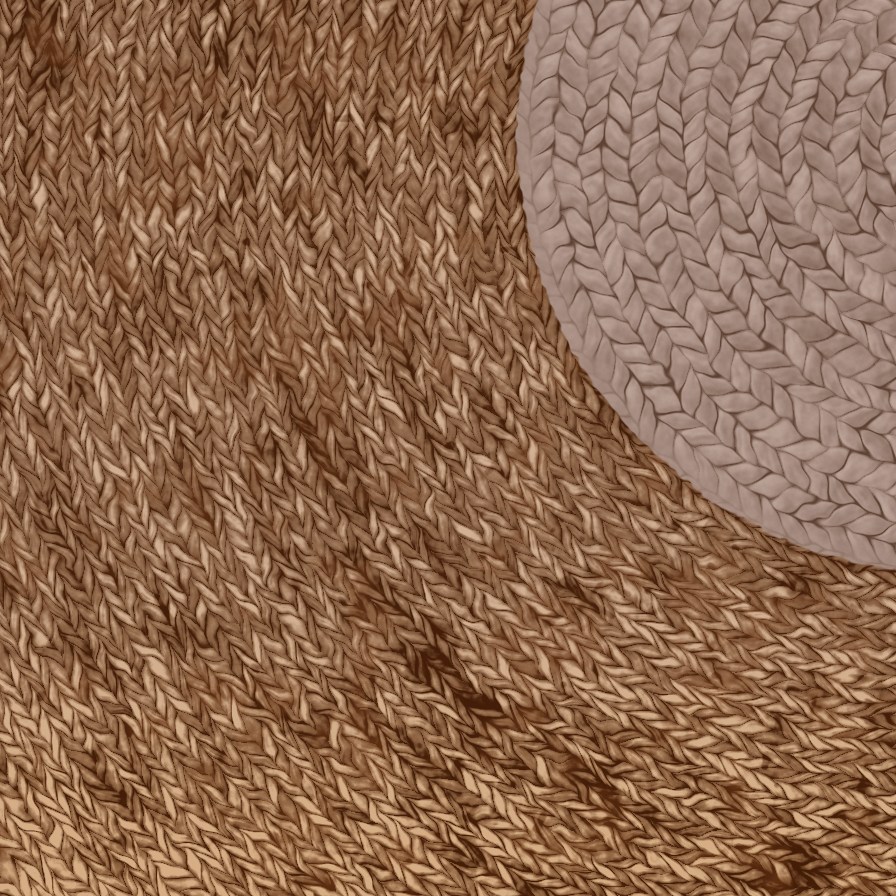
This texture is drawn by a three.js fragment shader. Its source:

```glsl
varying vec2 vUv;

const float TAU = 6.2831853;
const vec2 CENTER = vec2(1.068, 0.850);
const float DISC_RADIUS = 0.491;
const float WORN_RADIUS = 0.825;
const vec2 JUTE_STITCH = vec2(0.031, 0.0225);   // braid width, strand length
const vec2 CREAM_STITCH = vec2(0.056, 0.029);
const float JUTE_SLANT = 1.2;
const float CREAM_SLANT = 0.75;
const float WOBBLE = 0.012;
const float FRAY = 0.004;

const vec3 JUTE_DARK = vec3(0.26, 0.115, 0.03);
const vec3 JUTE_MID = vec3(0.55, 0.395, 0.28);
const vec3 JUTE_LIGHT = vec3(0.82, 0.69, 0.58);
const vec3 JUTE_RUST = vec3(0.50, 0.28, 0.14);
const vec3 CREAM_DARK = vec3(0.37, 0.26, 0.20);
const vec3 CREAM_LIGHT = vec3(0.69, 0.59, 0.545);

float hash(vec2 p) {
  p = fract(p * vec2(0.1031, 0.1137));
  p += dot(p, p.yx + 33.33);
  return fract((p.x + p.y) * p.x * 17.0);
}

float noise(vec2 p) {
  vec2 i = floor(p);
  vec2 f = fract(p);
  f = f * f * (3.0 - 2.0 * f);
  return mix(mix(hash(i), hash(i + vec2(1.0, 0.0)), f.x),
             mix(hash(i + vec2(0.0, 1.0)), hash(i + vec2(1.0)), f.x), f.y);
}

float fbm(vec2 p) {
  float sum = 0.0;
  float amp = 0.5;
  for (int i = 0; i < 4; i++) {
    sum += amp * noise(p);
    p = p * 2.03 + 17.0;
    amp *= 0.5;
  }
  return sum / 0.9375;
}

vec2 warp(vec2 p) {
  vec2 q = p + 10.0;
  vec2 broad = vec2(noise(q * 26.0), noise(q * 26.0 + 91.0)) - 0.5;
  vec2 fine = vec2(noise(q * 70.0), noise(q * 70.0 + 43.0)) - 0.5;
  return p + WOBBLE * broad + 0.5 * WOBBLE * fine;
}

// Chevron braid wound in a spiral: x strand relief, y strand tone,
// z fibre streaks, w position across the strand.
vec4 braid(vec2 p, float start, vec2 stitch, float slant) {
  float angle = atan(p.y, -p.x);
  float row = (length(p) - start) / stitch.x + angle / TAU;
  float ring = floor(row);
  float x = fract(row) - 0.5;
  float side = step(0.0, x);
  float across = 2.0 * abs(x) - 0.5;
  float arc = angle * (start + (ring + 0.5) * stitch.x) / stitch.y;
  float along = arc - slant * across + 0.5 * side + 9.0 * hash(vec2(ring + 40.0, 3.0)) + 200.0;
  float y = fract(along) - 0.5;
  float relief = (1.0 - pow(abs(2.0 * y), 3.0)) * (1.0 - 0.9 * pow(abs(2.0 * across), 3.0));
  vec2 cell = vec2(floor(along), 2.0 * ring + side + 60.0);
  float streak = noise(vec2(across * 2.5 + cell.y * 7.0, along * 5.0));
  return vec4(relief, hash(cell), streak, y);
}

vec3 juteColor(vec2 p, vec2 uv) {
  vec4 b = braid(warp(p), DISC_RADIUS, JUTE_STITCH, JUTE_SLANT);
  float r = length(p);
  float angle = atan(p.y, -p.x);
  float low = 1.0 - smoothstep(0.0, 0.42, uv.y);
  float tone = 0.22 + b.x * (0.52 + 0.50 * (b.y - 0.5)) + 0.30 * (b.z - 0.5) + 0.26 * b.w;
  tone += 0.48 * (fbm(uv * 125.0 + 20.0) - 0.5);

  // Worn, darker stretches following the rings
  float worn = fbm(vec2(r * 28.0, angle * 9.0 + 50.0));
  tone -= 0.18 * smoothstep(0.52, 0.78, worn);
  float band = exp(-pow((r - WORN_RADIUS) / 0.04, 2.0));
  float patchy = smoothstep(0.42, 0.75, noise(vec2(r * 50.0, angle * 28.0 + 90.0)));
  tone -= 0.26 * band * patchy;
  float knot = noise(vec2(r * 65.0, angle * 40.0 + 70.0));
  tone -= 0.30 * smoothstep(0.85, 0.97, knot);
  tone = 0.5 + (tone - 0.5) * mix(0.88, 1.30, low);

  // Soft daylight from the lower left, contact shade beside the disc
  tone += 0.24 * exp(-9.0 * length(uv * vec2(0.6, 1.2)));
  tone += 0.03 * low - 0.05 * smoothstep(0.65, 1.0, uv.y);
  tone -= 0.16 * exp(-abs(r - DISC_RADIUS) * 70.0);
  tone = clamp(tone, 0.0, 1.0);

  vec3 color = mix(JUTE_DARK, JUTE_MID, smoothstep(0.0, 0.52, tone));
  color = mix(color, JUTE_LIGHT, smoothstep(0.45, 1.0, tone));
  float rust = smoothstep(0.48, 0.75, fbm(uv * 22.0 + 8.0)) * (1.0 - tone);
  color = mix(color, JUTE_RUST, 0.40 * rust);
  return color * mix(vec3(1.0), vec3(1.02, 0.99, 0.90), low);
}

vec3 creamColor(vec2 p, vec2 uv) {
  vec2 q = warp(p);
  vec4 b = braid(q, 0.0, CREAM_STITCH, CREAM_SLANT);
  float r = length(p);
  // Cracks between strands open and close unevenly
  float crack = 1.0 - smoothstep(0.0, 0.48, b.x);
  float tone = 0.90 - crack * mix(0.12, 1.15, noise(uv * 55.0 + 5.0));
  tone += 0.24 * (b.y - 0.5) * b.x + 0.22 * (b.z - 0.5) + 0.28 * b.w;
  tone += 0.36 * (fbm(uv * 100.0 + 30.0) - 0.5);
  // Raised rings, deeper toward the hub
  float hub = 1.0 - smoothstep(0.20, 0.42, r);
  float row = length(q) / CREAM_STITCH.x + atan(q.y, -q.x) / TAU;
  tone += hub * (0.11 * sin(TAU * row) - 0.06);
  // Flat hem around the rim
  float hem = smoothstep(DISC_RADIUS - 0.030, DISC_RADIUS - 0.010, r);
  tone = mix(tone, 0.86 + 0.30 * (fbm(uv * 120.0) - 0.5), 0.75 * hem);
  return mix(CREAM_DARK, CREAM_LIGHT, clamp(tone, 0.0, 1.15));
}

void main() {
  vec2 p = vUv - CENTER;
  float fray = FRAY * (noise(vUv * 130.0) + noise(vUv * 30.0) - 1.0);
  float edge = length(p) - DISC_RADIUS + fray;
  float disc = 1.0 - smoothstep(-0.0015, 0.0015, edge);
  vec3 color = mix(juteColor(p, vUv), creamColor(p, vUv), disc);
  gl_FragColor = vec4(color, 1.0);
}
```
